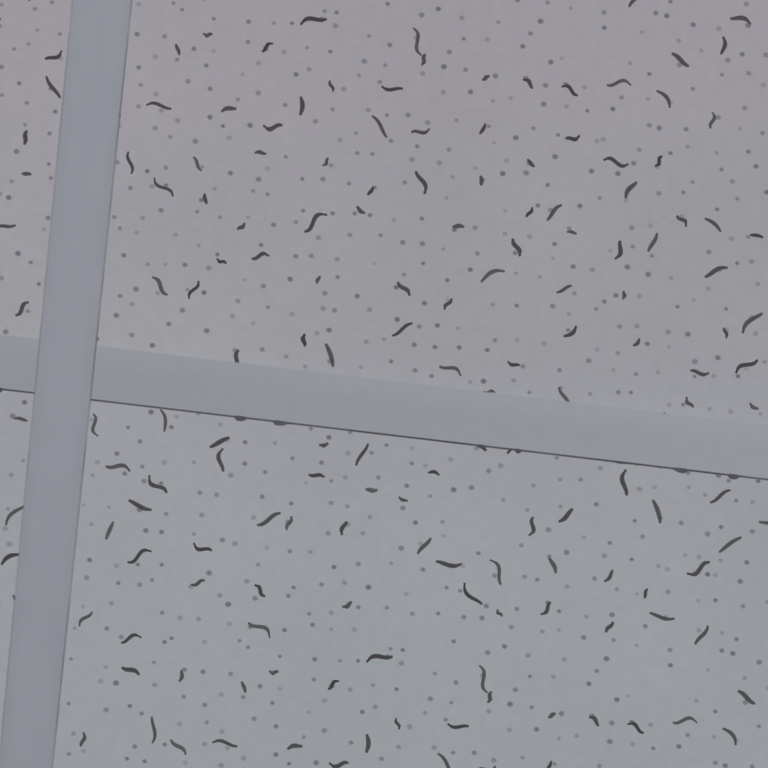
A WebGL 1 fragment shader for this texture:

```glsl
precision highp float;
// Perforated mineral ceiling tiles held by a pale metal T-grid, seen at a slant.
// A skewed frame follows the grid; jittered cells scatter pinholes and curved
// fissures, and the same perforation recurs, shifted, in the neighbouring tiles.
uniform vec2 u_resolution;

float hash(vec2 p) {
  return fract(sin(dot(p, vec2(127.1, 311.7))) * 43758.545);
}

vec2 hash2(vec2 p) {
  return vec2(hash(p), hash(p + 57.3));
}

float noise(vec2 p) {
  vec2 i = floor(p), f = fract(p);
  f = f * f * (3.0 - 2.0 * f);
  return mix(mix(hash(i), hash(i + vec2(1.0, 0.0)), f.x),
             mix(hash(i + vec2(0.0, 1.0)), hash(i + 1.0), f.x), f.y);
}

// Coverage of small round holes of varied size and depth
float pinholes(vec2 p, float soft) {
  vec2 cell = floor(p * 30.0);
  float cover = 0.0;
  for (int j = -1; j <= 1; j++) {
    for (int i = -1; i <= 1; i++) {
      vec2 c = cell + vec2(float(i), float(j));
      vec2 centre = (c + 0.12 + 0.76 * hash2(c)) / 30.0;
      float radius = mix(0.0024, 0.0037, hash(c + 11.0));
      float depth = mix(0.3, 0.95, hash(c + 23.0)) * step(hash(c + 37.0), 0.9);
      float d = length((p - centre) * vec2(1.0, 1.12)) - radius;
      cover = max(cover, depth * (1.0 - smoothstep(-soft, soft, d)));
    }
  }
  return cover;
}

// Coverage of short tapered fissures bent into arcs and S-curves
float fissures(vec2 p, float soft) {
  vec2 cell = floor(p * 15.0);
  float cover = 0.0;
  for (int j = -1; j <= 1; j++) {
    for (int i = -1; i <= 1; i++) {
      vec2 c = cell + vec2(float(i), float(j)) + 71.0;
      vec2 q = p - (c - 71.0 + 0.1 + 0.8 * hash2(c)) / 15.0;
      float angle = 6.2832 * hash(c + 5.0);
      float ca = cos(angle), sa = sin(angle);
      q = vec2(ca * q.x + sa * q.y, ca * q.y - sa * q.x);
      float halfLength = mix(0.004, 0.0175, hash(c + 13.0));
      float u = clamp(q.x / halfLength, -1.0, 1.0);
      float arc = (hash(c + 19.0) - 0.5) * (u * u - 0.4);
      float wave = (hash(c + 29.0) - 0.5) * 1.6 * (u * u * u - u);
      vec2 spine = vec2(u, 0.75 * (arc + wave)) * halfLength;
      float width = mix(0.0021, 0.0031, hash(c + 31.0)) * (1.0 - 0.4 * u * u);
      float d = length(q - spine) - width;
      float depth = mix(0.75, 1.0, hash(c + 43.0)) * step(hash(c + 47.0), 0.74);
      cover = max(cover, depth * (1.0 - smoothstep(-soft, soft, d)));
    }
  }
  return cover;
}

void main() {
  vec2 uv = gl_FragCoord.xy / u_resolution;
  float pixel = 1.0 / min(u_resolution.x, u_resolution.y);
  float soft = max(0.0014, 0.8 * pixel);

  // Grid frame: the bars are centred on the two axes
  vec2 q = vec2(uv.x - 0.1 * uv.y - 0.033, uv.y + 0.118 * uv.x - 0.529);
  float below = step(q.y, 0.0);
  float left = step(q.x, 0.0);
  vec2 p = q + below * vec2(-0.169, 0.82) + left * vec2(1.37, 0.21) + 3.0;

  // Tile face: violet above, cooler below, with faint mottling
  vec3 colour = mix(vec3(0.597, 0.612, 0.630), vec3(0.608, 0.600, 0.622),
                    smoothstep(0.1, 0.9, uv.y));
  colour += 0.012 * (0.5 - uv.x) * uv.y;
  colour += 0.014 * (noise(uv * 7.0) - 0.5) + 0.012 * (noise(uv * 110.0) - 0.5);

  // Perforations
  float holes = pinholes(p, soft * 1.3);
  float cuts = fissures(p, soft);
  colour = mix(colour, vec3(0.36, 0.355, 0.38), holes * 0.85);
  colour = mix(colour, vec3(0.25, 0.24, 0.25), cuts);

  // Cross bar: soft upper lip, dark shadow gap with uneven nicks beneath
  float top = q.y - 0.0355;
  float bottom = -0.0355 - q.y;
  colour += 0.012 * exp(-max(top, 0.0) * 70.0) * (1.0 - below);
  vec3 crossMetal = vec3(0.558, 0.568, 0.594) + 0.02 * uv.x;
  crossMetal += 0.012 * smoothstep(0.0, 0.03, q.y);
  crossMetal += 0.008 * (noise(uv * 90.0) - 0.5);
  float cross = 1.0 - smoothstep(-0.002, 0.002, max(top, bottom));
  colour = mix(colour, crossMetal, cross);
  float nick = smoothstep(0.72, 0.95, noise(vec2(q.x * 60.0, 4.0)));
  float gap = abs(bottom - 0.0015 * nick) - 0.0011 - 0.0022 * nick;
  float gapDepth = 0.75 + 0.25 * noise(vec2(q.x * 25.0, 9.0));
  colour = mix(colour, vec3(0.27, 0.265, 0.285),
               gapDepth * (1.0 - smoothstep(-soft, soft, gap)));

  // Main bar runs over the cross bar, with thin edge shadows
  float side = abs(q.x) - mix(0.0350, 0.0385, uv.y);
  vec3 mainMetal = vec3(0.548, 0.560, 0.590) + 0.016 * uv.y;
  mainMetal += 0.010 * (noise(uv * vec2(60.0, 25.0)) - 0.5);
  mainMetal -= 0.012 * smoothstep(-0.02, 0.0, side);
  colour = mix(colour, mainMetal, 1.0 - smoothstep(-0.0018, 0.0018, side));
  float edgeDepth = mix(0.55, 0.3, left) * (0.5 + 0.6 * noise(vec2(uv.y * 30.0, 2.0)));
  colour = mix(colour, vec3(0.38, 0.375, 0.40),
               edgeDepth * (1.0 - smoothstep(0.0, 0.0026, abs(side))));

  gl_FragColor = vec4(colour, 1.0);
}
```
